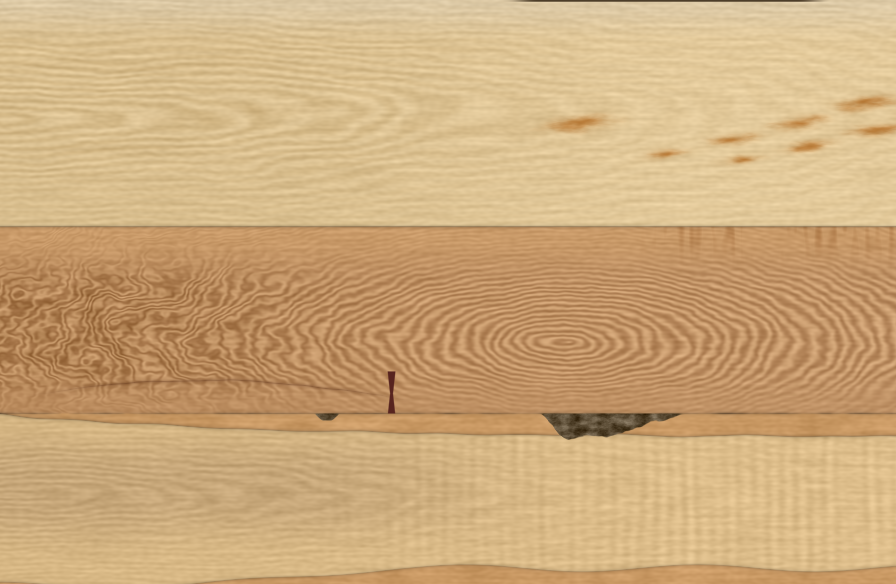
A WebGL 1 fragment shader for this texture:

```glsl
precision highp float;
// Three stacked planks of pale and brown timber with ring grain, stains and a bark hollow.

uniform vec2 u_resolution;

#define SEAM_TOP 0.612
#define SEAM_LOW 0.292
#define RING_CENTER vec2(0.635, 0.414)
#define RING_STRETCH 0.33
#define RING_SPACING 0.0080
#define PALE_SPACING 0.0125
#define BURL_WARP 0.034
#define STAIN_SIZE vec2(0.027, 0.0095)
#define SAW_PITCH 0.024
#define FIBRE 0.055

float aspect, soft;

vec2 hashDir(vec2 c) {
  float a = fract(sin(dot(c, vec2(127.1, 311.7))) * 4375.85) * 6.2832;
  return vec2(cos(a), sin(a));
}

float noise(vec2 p) {
  vec2 i = floor(p), f = fract(p);
  vec2 w = f * f * f * (f * (f * 6.0 - 15.0) + 10.0), e = vec2(1.0, 0.0);
  float a = dot(hashDir(i), f), b = dot(hashDir(i + e), f - e);
  float c = dot(hashDir(i + e.yx), f - e.yx), d = dot(hashDir(i + 1.0), f - 1.0);
  return 1.4 * mix(mix(a, b, w.x), mix(c, d, w.x), w.y);
}

float fbm(vec2 p) {
  float sum = 0.0, amp = 0.55;
  for (int i = 0; i < 4; i++) {
    sum += amp * noise(p);
    p = p * 2.03 + 17.3;
    amp *= 0.5;
  }
  return sum;
}

float above(float edge, float v) { return smoothstep(edge - soft, edge + soft, v); }

float band(float lo, float hi, float fade, float v) {
  return smoothstep(lo - fade, lo + fade, v) * (1.0 - smoothstep(hi - fade, hi + fade, v));
}

float rings(float field, float spacing) { return sin(6.2832 * field / spacing); }

// Rust stains: two rising rows of blots and one lone blot
float stains(vec2 uv) {
  float sum = 0.0;
  for (int i = 0; i < 9; i++) {
    float row = mod(float(i), 2.0), n = floor(float(i) * 0.5);
    vec2 c = mix(vec2(0.742, 0.737), vec2(0.828, 0.726), row) + vec2(0.075 * n, 0.02 * n + 0.003 * n * n);
    if (i == 8) c = vec2(0.647, 0.788);
    vec2 q = uv - c;
    q.y -= q.x * 0.17;
    q /= STAIN_SIZE * (0.75 + 0.13 * n);
    q += 0.7 * vec2(fbm(uv * vec2(30.0, 70.0)), fbm(uv * vec2(28.0, 60.0) + 9.0));
    sum += exp(-1.4 * dot(q, q));
  }
  return min(sum, 1.0);
}

vec3 topPlank(vec2 uv, vec2 p) {
  float t = (uv.y - SEAM_TOP) / (1.0 - SEAM_TOP);
  vec3 col = mix(vec3(0.85, 0.745, 0.555), vec3(0.89, 0.79, 0.605), smoothstep(0.2, 0.85, uv.x));
  col = mix(col, vec3(0.86, 0.79, 0.66), 0.8 * smoothstep(0.8, 1.0, t));
  float arch = length(vec2(p.x * 0.11, uv.y - 0.795)) + 0.022 * fbm(p * vec2(3.5, 9.0));
  float figure = band(0.70, 0.93, 0.08, uv.y) * (1.0 - smoothstep(0.3, 0.75, uv.x));
  col += vec3(0.032, 0.036, 0.042) * rings(arch, PALE_SPACING) * (0.4 + 0.6 * figure);
  col -= vec3(0.05, 0.06, 0.07) * figure * max(0.0, fbm(p * vec2(4.0, 30.0)));
  return mix(col, vec3(0.70, 0.43, 0.15), 0.82 * stains(uv));
}

vec3 middlePlank(vec2 uv, vec2 p) {
  float t = (uv.y - SEAM_LOW) / (SEAM_TOP - SEAM_LOW);
  float burl = 1.0 - smoothstep(0.08, 0.5, uv.x);
  vec3 col = mix(vec3(0.735, 0.55, 0.37), vec3(0.755, 0.575, 0.40), uv.x);
  col = mix(col, vec3(0.79, 0.605, 0.41), smoothstep(0.70, 0.98, t));
  col -= 0.05 * burl * band(0.15, 0.75, 0.15, t);
  vec2 d = vec2((uv.x - RING_CENTER.x) * aspect * RING_STRETCH, uv.y - RING_CENTER.y);
  float warp = fbm(p * vec2(8.0, 13.0)) * (0.012 + BURL_WARP * burl);
  float ring = rings(length(d) + warp, RING_SPACING);
  float figure = band(0.14, 0.76, 0.13, t);
  col += vec3(0.075, 0.08, 0.075) * ring * (0.22 + 0.78 * figure);
  col += 0.10 * burl * figure * fbm(p * vec2(22.0, 35.0));
  // Rough vertical tears under the upper right edge
  float tear = smoothstep(0.68, 0.8, uv.x) * smoothstep(0.74, 1.0, t);
  col -= vec3(0.14, 0.17, 0.17) * tear * max(0.0, noise(p * vec2(75.0, 11.0)));
  // Long cracks near the lower left edge
  float crack = uv.y - 0.318 - 0.03 * sin(uv.x * 7.0) - 0.007 * fbm(p * 6.0);
  float line = exp(-abs(crack) / 0.0022) * band(0.08, 0.42, 0.06, uv.x);
  return mix(col, vec3(0.42, 0.25, 0.14), 0.55 * line);
}

vec3 lowPlank(vec2 uv, vec2 p) {
  vec3 col = mix(vec3(0.84, 0.715, 0.515), vec3(0.87, 0.745, 0.545), uv.x);
  float heart = band(0.09, 0.235, 0.05, uv.y + 0.025 * fbm(p * 4.0)) * (1.0 - smoothstep(0.3, 0.68, uv.x));
  col = mix(col, vec3(0.765, 0.64, 0.465), 0.85 * heart);
  float arch = length(vec2(p.x * 0.10, uv.y - 0.15)) + 0.02 * fbm(p * vec2(4.0, 10.0));
  col += 0.027 * rings(arch, PALE_SPACING * 0.8) * (0.45 + 0.55 * heart);
  // Saw marks across the board
  float saw = sin(6.2832 * (p.x + 0.008 * fbm(p * 5.0)) / SAW_PITCH) * (0.6 + noise(p * vec2(30.0, 4.0)));
  return col + 0.023 * saw * smoothstep(0.28, 0.6, uv.x);
}

void main() {
  vec2 uv = gl_FragCoord.xy / u_resolution;
  aspect = u_resolution.x / u_resolution.y;
  soft = 0.8 / u_resolution.y;
  vec2 p = vec2(uv.x * aspect, uv.y);
  float rough = fbm(p * vec2(14.0, 20.0));

  // Boards and the waney strips between them
  float lowEdge = 0.252 + 0.04 * exp(-4.0 * uv.x) + 0.004 * noise(vec2(p.x * 9.0, 2.0));
  float footEdge = 0.03 * smoothstep(0.2, 0.45, uv.x) + 0.006 * cos(24.2 * (uv.x - 0.52)) - 0.003;
  vec3 strip = vec3(0.79, 0.60, 0.39) + 0.06 * rough;
  vec3 col = mix(strip, lowPlank(uv, p), above(footEdge, uv.y));
  col = mix(col, strip, above(lowEdge, uv.y));
  col = mix(col, middlePlank(uv, p), above(SEAM_LOW, uv.y));
  col = mix(col, topPlank(uv, p), above(SEAM_TOP, uv.y));

  // Fibres and seam shadows
  col += FIBRE * (0.6 * noise(p * vec2(9.0, 150.0)) + 0.5 * noise(p * vec2(70.0, 170.0)));
  float seam = 0.45 * exp(-abs(uv.y - SEAM_LOW) / 0.002) * (0.5 + rough);
  seam += 0.25 * exp(-abs(uv.y - lowEdge) / 0.002) + 0.28 * exp(-abs(uv.y - SEAM_TOP) / 0.0018);
  seam += 0.2 * exp(-abs(uv.y - footEdge) / 0.002);
  col *= 1.0 - clamp(seam, 0.0, 0.6);

  // Bark hollow, small bark chip and dark upper rim
  float depth = 0.040 * smoothstep(0.6, 0.635, uv.x) * (1.0 - smoothstep(0.67, 0.775, uv.x));
  depth += 0.012 * band(0.355, 0.375, 0.006, uv.x) + 0.012 * rough * band(0.61, 0.76, 0.01, uv.x);
  float hollow = above(SEAM_LOW - depth, uv.y) * (1.0 - above(SEAM_LOW, uv.y)) * smoothstep(0.0, 0.004, depth);
  vec3 bark = vec3(0.36, 0.30, 0.21) + 0.35 * fbm(p * vec2(45.0, 70.0));
  col = mix(col, bark, hollow);
  col = mix(col, vec3(0.30, 0.24, 0.16), band(0.58, 0.91, 0.02, uv.x) * above(0.997, uv.y));

  // Waisted inlay key
  float waist = 0.0025 + 0.11 * abs(uv.y - 0.326);
  float key = (1.0 - above(waist, abs(p.x - 0.437 * aspect))) * band(SEAM_LOW, 0.364, soft, uv.y);
  col = mix(col, vec3(0.34, 0.14, 0.12), key);

  gl_FragColor = vec4(clamp(col, 0.0, 1.0), 1.0);
}
```
